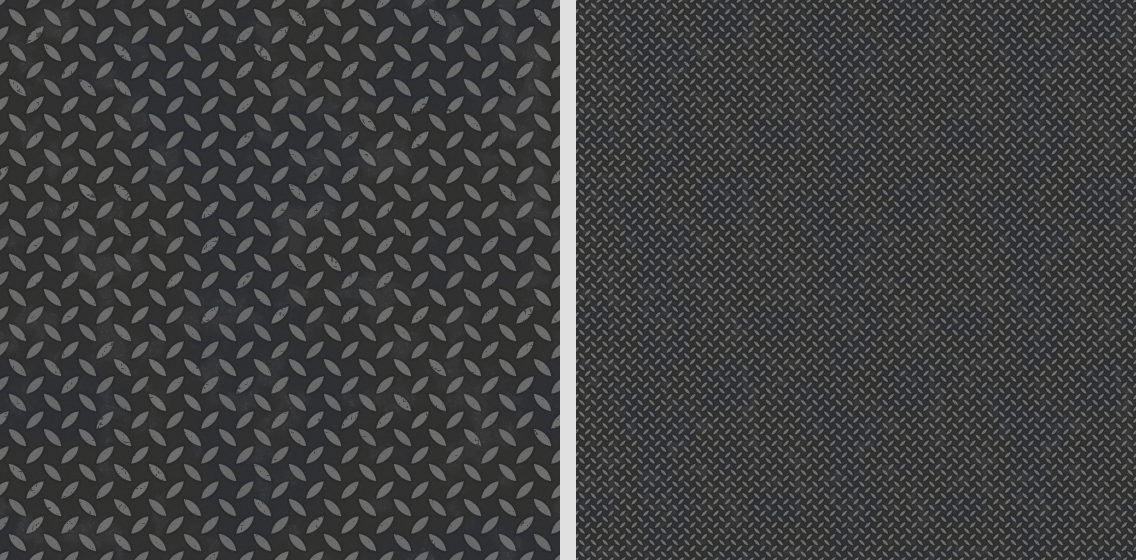
Left: one tile. Right: repeated 3 by 3.
This texture is drawn by a WebGL 2 fragment shader. Its source:

```glsl
#version 300 es
precision highp float;
// Dark steel tread plate: raised pointed lozenges, alternately leaning left
// and right, on two interleaved square grids. Wrapping value noise adds
// stains and scuffs to the floor and pitting that differs per lozenge.

uniform vec2 u_resolution;
out vec4 fragColor;

const float REPEATS = 16.0;        // cells across and down
const float HALF_LENGTH = 0.335;   // lozenge size, in cells
const float HALF_WIDTH = 0.112;
const float TIP_ROUNDING = 0.012;
const float RIM_WIDTH = 0.022;
const float SHADOW_REACH = 0.10;
const float SHADOW_DEPTH = 0.14;
const float STAIN_PERIOD = 7.0;    // noise cells across the canvas
const float CLUSTER_PERIOD = 40.0;
const float PIT_PERIOD = 290.0;
const float GRAIN_PERIOD = 384.0;

const vec3 FLOOR_COOL = vec3(0.183, 0.187, 0.200);
const vec3 FLOOR_WARM = vec3(0.193, 0.190, 0.188);
const vec3 SCUFF = vec3(0.270, 0.272, 0.275);
const vec3 RAISED = vec3(0.420, 0.422, 0.420);
const vec3 RIM = vec3(0.365, 0.365, 0.362);
const vec3 PIT = vec3(0.220, 0.220, 0.222);

float hash(vec2 p) {
    vec3 q = fract(p.xyx * 0.1031);
    q += dot(q, q.yzx + 33.33);
    return fract((q.x + q.y) * q.z);
}

// Value noise over the unit square that wraps after a whole period
float wrapNoise(vec2 uv, float period, float seed) {
    vec2 p = uv * period;
    vec2 cell = floor(p);
    vec2 f = fract(p);
    f = f * f * (3.0 - 2.0 * f);
    vec2 lo = mod(cell, period) + seed;
    vec2 hi = mod(cell + 1.0, period) + seed;
    return mix(mix(hash(lo), hash(vec2(hi.x, lo.y)), f.x),
               mix(hash(vec2(lo.x, hi.y)), hash(hi), f.x), f.y);
}

float wrapFbm(vec2 uv, float period, float seed) {
    float sum = 0.0;
    float weight = 0.5;
    for (int i = 0; i < 5; i++) {
        sum += weight * wrapNoise(uv, period, seed);
        period *= 2.0;
        seed += 17.0;
        weight *= 0.5;
    }
    return sum / (1.0 - weight * 2.0);
}

// Signed distance to a pointed lens, long along y
float lozenge(vec2 p) {
    float radius = (HALF_LENGTH * HALF_LENGTH + HALF_WIDTH * HALF_WIDTH) / (2.0 * HALF_WIDTH);
    float offset = radius - HALF_WIDTH;
    p = abs(p);
    bool pastTip = (p.y - HALF_LENGTH) * offset > p.x * HALF_LENGTH;
    float d = pastTip ? length(p - vec2(0.0, HALF_LENGTH))
                      : length(p + vec2(offset, 0.0)) - radius;
    return d - TIP_ROUNDING;
}

void main() {
    vec2 uv = gl_FragCoord.xy / u_resolution;
    vec2 p = uv * REPEATS;
    float pixel = REPEATS / min(u_resolution.x, u_resolution.y);

    // Left-leaning lozenges at cell centres, right-leaning at cell corners
    vec2 a = fract(p) - 0.5;
    vec2 b = fract(p + 0.5) - 0.5;
    float leftDist = lozenge(vec2(a.x + a.y, a.x - a.y) * sqrt(0.5));
    float rightDist = lozenge(vec2(b.x - b.y, b.x + b.y) * sqrt(0.5));
    bool isLeft = leftDist < rightDist;
    float dist = min(leftDist, rightDist);
    vec2 id = mod(floor(isLeft ? p : p + 0.5), REPEATS) + (isLeft ? 0.0 : 51.0);
    float character = hash(id + 7.0);

    // Noise layers
    float stain = wrapFbm(uv, STAIN_PERIOD, 3.0);
    float cluster = wrapNoise(uv, CLUSTER_PERIOD, 90.0);
    float pits = wrapNoise(uv, PIT_PERIOD, 140.0);
    float grain = wrapNoise(uv, GRAIN_PERIOD, 210.0) - 0.5;

    // Floor: cool and warm patches, faint scuffs, shadow round each lozenge
    vec3 plate = mix(FLOOR_COOL, FLOOR_WARM, smoothstep(0.38, 0.62, stain));
    float cloud = wrapFbm(uv, STAIN_PERIOD * 3.0, 260.0);
    float scuffed = smoothstep(0.52, 0.75, cloud);
    plate = mix(plate, SCUFF, 0.35 * scuffed);
    plate = mix(plate, SCUFF, 0.6 * scuffed * smoothstep(0.72, 0.92, pits));
    plate *= 1.0 - SHADOW_DEPTH * (1.0 - smoothstep(0.0, SHADOW_REACH, dist));
    plate += 0.012 * grain;

    // Raised metal: slight tone change, soft rim, clustered pitting
    vec3 metal = RAISED * (1.0 + 0.05 * (character - 0.5) + 0.08 * (stain - 0.5));
    metal = mix(metal, RIM, smoothstep(-RIM_WIDTH, 0.0, dist));
    float wear = character * character * smoothstep(0.2, 0.8, cluster);
    float threshold = mix(0.90, 0.66, wear);
    metal = mix(metal, PIT, 0.75 * smoothstep(threshold, threshold + 0.12, pits));
    metal += 0.02 * grain;

    float coverage = 1.0 - smoothstep(-0.7 * pixel, 0.7 * pixel, dist);
    fragColor = vec4(mix(plate, metal, coverage), 1.0);
}
```
